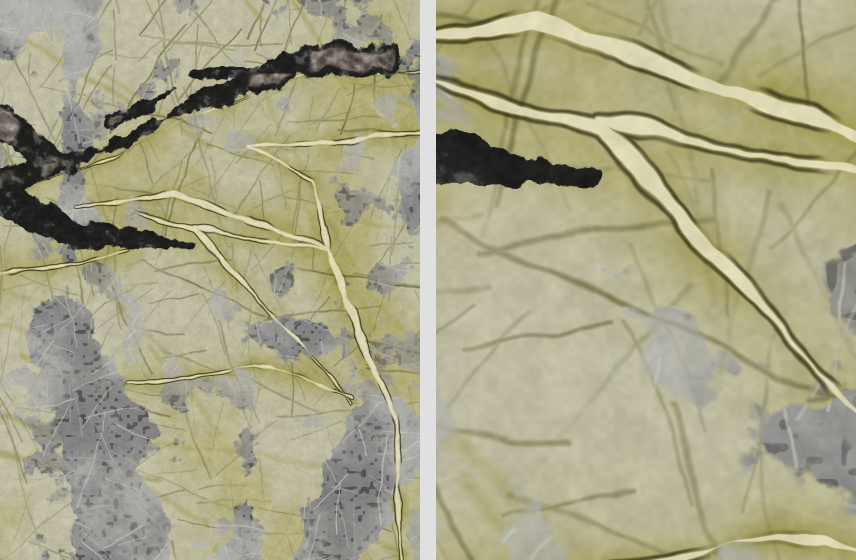
Left: the whole. Right: its middle third, enlarged.
This texture is drawn by a WebGL 1 fragment shader. Its source:

```glsl
precision highp float;
// Polished green-grey marble with cream veins, olive cracks and ragged black seams.
uniform vec2 u_resolution;

const vec3 BEIGE = vec3(0.745, 0.735, 0.63);
const vec3 YELLOW = vec3(0.69, 0.67, 0.44);
const vec3 MOSS = vec3(0.6, 0.58, 0.27);
const vec3 OLIVE = vec3(0.4, 0.39, 0.22);
const vec3 PALE_GREY = vec3(0.69, 0.69, 0.68);
const vec3 DEEP_GREY = vec3(0.49, 0.49, 0.5);
const vec3 WHITE = vec3(0.82, 0.82, 0.79);
const vec3 CREAM = vec3(0.87, 0.85, 0.71);
const vec3 BLACK = vec3(0.13, 0.13, 0.125);
const vec3 ROSE_GREY = vec3(0.5, 0.46, 0.43);

float hash(vec2 p) {
  return fract(sin(dot(p, vec2(127.1, 311.7))) * 43758.5453);
}

float noise(vec2 p) {
  vec2 i = floor(p), f = fract(p), e = vec2(1, 0);
  f = f * f * (3.0 - 2.0 * f);
  return mix(mix(hash(i), hash(i + e.xy), f.x),
             mix(hash(i + e.yx), hash(i + e.xx), f.x), f.y);
}

float fbm(vec2 p) {
  float sum = 0.0, amp = 0.52;
  for (int i = 0; i < 5; i++) {
    sum += amp * noise(p);
    p = mat2(1.6, 1.2, -1.2, 1.6) * p + 3.7;
    amp *= 0.5;
  }
  return sum;
}

// Signed distance to a stroke from s.xy to s.zw with end radii ra and rb
float taper(vec2 p, vec4 s, float ra, float rb) {
  vec2 ab = s.zw - s.xy;
  float h = clamp(dot(p - s.xy, ab) / dot(ab, ab), 0.0, 1.0);
  return length(p - s.xy - ab * h) - mix(ra, rb, h);
}

// Scattered straight hairlines around one direction
float needles(vec2 p, float scale, float angle, float spread, float width, float seed) {
  vec2 q = p * scale;
  float ink = 0.0;
  for (int k = 0; k < 9; k++) {
    float row = floor(float(k) / 3.0);
    vec2 id = floor(q) + vec2(float(k) - row * 3.0, row) - 1.0;
    float r = hash(id + seed);
    float a = angle + spread * (r - 0.5);
    vec2 mid = id + vec2(hash(id + seed + 3.1), hash(id + seed + 7.7));
    vec2 arm = vec2(cos(a), sin(a)) * mix(0.35, 0.95, hash(id + seed + 5.3));
    float d = taper(q, vec4(mid - arm, mid + arm), 0.0, 0.0) / scale;
    ink = max(ink, (1.0 - smoothstep(0.0, width, d)) * mix(0.35, 1.0, fract(r * 17.0)));
  }
  return ink;
}

float seamHeight(float x) {
  return mix(0.675, 0.893, smoothstep(-0.05, 0.64, x));
}

// Long seam, its side blobs and the lower branch
float blackSeams(vec2 p) {
  float girth = 0.009 + 0.014 * smoothstep(0.3, 0.5, p.x) + 0.012 * (1.0 - smoothstep(0.05, 0.2, p.x));
  float d = max(abs(p.y - seamHeight(p.x)) * 0.9 - girth, p.x - 0.715);
  d = min(d, taper(p, vec4(0, 0.785, 0.13, 0.7), 0.036, 0.014));
  d = min(d, taper(p, vec4(0.2, 0.787, 0.315, 0.835), 0.012, 0.004));
  d = min(d, taper(p, vec4(0.345, 0.862, 0.47, 0.868), 0.009, 0.012));
  d = min(d, taper(p, vec4(0, 0.645, 0.13, 0.583), 0.034, 0.024));
  return min(d, taper(p, vec4(0.13, 0.583, 0.345, 0.562), 0.02, 0.007));
}

float mainVeins(vec2 p) {
  float d = taper(p, vec4(0.14, 0.63, 0.31, 0.65), 0.001, 0.004);
  d = min(d, taper(p, vec4(0.31, 0.65, 0.59, 0.56), 0.004, 0.003));
  d = min(d, taper(p, vec4(0.23, 0.62, 0.35, 0.588), 0.001, 0.005));
  d = min(d, taper(p, vec4(0.35, 0.592, 0.59, 0.558), 0.003, 0.003));
  d = min(d, taper(p, vec4(0.35, 0.588, 0.63, 0.28), 0.004, 0.0));
  d = min(d, taper(p, vec4(0.56, 0.675, 0.615, 0.46), 0.002, 0.005));
  d = min(d, taper(p, vec4(0.615, 0.46, 0.71, 0.26), 0.005, 0.003));
  d = min(d, taper(p, vec4(0.71, 0.26, 0.713, 0), 0.003, 0.002));
  d = min(d, taper(p, vec4(0.44, 0.74, 0.56, 0.675), 0.002, 0.002));
  d = min(d, taper(p, vec4(0.44, 0.742, 0.76, 0.755), 0.002, 0.003));
  d = min(d, taper(p, vec4(0.23, 0.32, 0.48, 0.345), 0.001, 0.002));
  d = min(d, taper(p, vec4(0.48, 0.345, 0.63, 0.29), 0.002, 0.001));
  d = min(d, taper(p, vec4(0, 0.505, 0.22, 0.555), 0.001, 0.001));
  return min(d, abs(p.y - seamHeight(p.x) + 0.02) * 0.9);
}

// Column at the left, pools at the lower right and small islands
float greyPatches(vec2 p) {
  float d = taper(p, vec4(0.14, 0.95, 0.12, 0.55), 0.025, 0.025);
  d = min(d, taper(p, vec4(0.11, 0.42, 0.24, 0), 0.065, 0.1));
  d = min(d, taper(p, vec4(0, 0.97, 0.12, 0.99), 0.07, 0.04));
  d = min(d, taper(p, vec4(0.68, 0.23, 0.58, 0), 0.07, 0.05));
  d = min(d, taper(p, vec4(0.46, 0.17, 0.43, 0.02), 0.015, 0.045));
  d = min(d, taper(p, vec4(0.46, 0.42, 0.57, 0.39), 0.025, 0.035));
  return min(d, taper(p, vec4(0.77, 0.93, 0.76, 0.6), 0.025, 0.035));
}

void main() {
  vec2 p = gl_FragCoord.xy / u_resolution.y;
  float px = 1.0 / u_resolution.y, fine = fbm(p * 75.0) - 0.5;
  vec2 q = p + 0.028 * (vec2(fbm(p * 9.0), fbm(p * 9.0 + 31.0)) - 0.5);

  // Green ground with yellow clouds and vein halos
  float vein = mainVeins(q) + (noise(p * 38.0) - 0.5) * 0.004;
  vec3 col = mix(BEIGE, YELLOW, smoothstep(0.48, 0.72, fbm(p * 5.0 + 12.0)) * 0.75);
  col = mix(col, MOSS, exp(-max(vein, 0.0) * 48.0) * (0.25 + 0.7 * noise(p * 22.0)));
  col = mix(col, MOSS, needles(q, 5.0, -0.6, 1.0, 0.009, 2.0) * 0.55);

  // Grey patches and loose flecks
  float rough = greyPatches(q) + (fbm(p * 13.0 + 5.0) - 0.5) * 0.11 + fine * 0.018;
  float grey = 1.0 - smoothstep(-0.003, 0.004, rough);
  grey = max(grey, 0.75 * smoothstep(0.63, 0.68, fbm(p * 16.0 + 50.0) + fine * 0.12));
  float depth = smoothstep(0.34, 0.68, fbm(p * 8.0 + 80.0) + fine * 0.25);
  vec3 stone = mix(PALE_GREY, DEEP_GREY, depth);
  stone -= 0.2 * smoothstep(0.68, 0.78, noise(p * 140.0)) * depth;
  col = mix(col, stone, grey * 0.93);

  // Olive cracks: rising, falling, level and a fine mesh
  float crack = needles(q, 8.0, 1.15, 0.7, 0.0032, 11.0) * smoothstep(0.35, 0.65, p.y);
  crack = max(crack, needles(q, 6.0, 1.95, 0.5, 0.0035, 23.0) * (1.0 - smoothstep(0.2, 0.65, p.x)));
  crack = max(crack, needles(q, 6.0, -0.12, 0.6, 0.0034, 37.0) * smoothstep(0.12, 0.3, p.x));
  crack = max(crack, needles(q, 15.0, 0.9, 2.6, 0.0025, 41.0) * 0.65);
  col = mix(col, OLIVE, crack * (1.0 - 0.85 * grey) * (0.35 + 0.6 * noise(p * 17.0)));

  // White threads, strongest in the grey
  float thread = max(needles(q, 9.0, 0.7, 3.1, 0.0024, 53.0), needles(q, 18.0, 2.1, 3.1, 0.002, 61.0));
  col = mix(col, WHITE, thread * (0.12 + 0.5 * grey));

  // Cream veins with broken dark rims
  float rim = 1.0 - smoothstep(0.0, 0.0022, abs(vein - 0.0018));
  col = mix(col, OLIVE * 0.6, rim * smoothstep(0.3, 0.6, noise(p * 26.0 + 9.0)) * 0.85);
  col = mix(col, CREAM, 1.0 - smoothstep(-px, px, vein));

  // Black seams with rosy inclusions
  float seam = blackSeams(q) + (fbm(p * 30.0) - 0.5) * 0.026 + fine * 0.012;
  float core = smoothstep(0.006, 0.011, -seam) * smoothstep(0.47, 0.6, noise(p * 19.0 + 4.0));
  vec3 coal = BLACK + 0.16 * smoothstep(0.05, 0.25, fine);
  coal = mix(coal, ROSE_GREY + fine * 0.7, core * smoothstep(0.66, 0.71, p.y) * 0.85);
  col = mix(col, coal, 1.0 - smoothstep(-px, px, seam));

  // Polished mineral grain
  col += fine * 0.09 + (noise(p * 260.0) - 0.5) * 0.035;
  gl_FragColor = vec4(clamp(col, 0.0, 1.0), 1.0);
}
```
